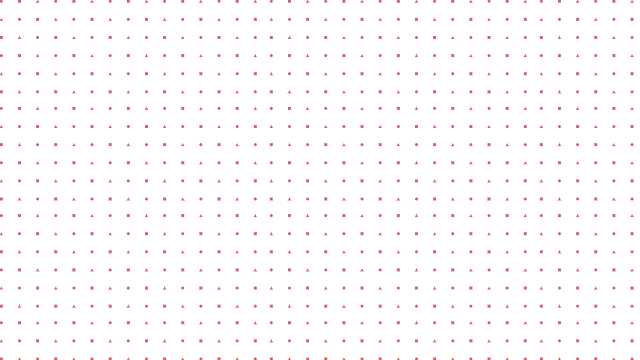
A Shadertoy shader for this pattern:

```glsl
// Tiny red circles, squares and triangles on white, cycling along diagonals.
// Blocks of 15 by 6 marks repeat with a slightly narrower gap at each seam;
// every mark is a distance function evaluated in its own cell.

// Lengths are in units of which the canvas is 432 tall.
const float CANVAS_HEIGHT = 432.0;
const vec2 BLOCK = vec2(324.0, 128.6);      // period of a whole block
const vec2 PITCH = vec2(21.77, 21.74);      // spacing of marks inside a block
const vec2 FIRST_MARK = vec2(1.6, 1.5);     // centre of the top left mark
const float HALF_SIZE = 1.75;
const float TRIANGLE_HALF_WIDTH = 2.0;
const vec3 PAPER = vec3(1.0);
const vec3 INK = vec3(0.855, 0.365, 0.36);

float circleDistance(vec2 p, float radius) {
    return length(p) - radius;
}

float squareDistance(vec2 p, float halfSide) {
    vec2 edge = abs(p) - halfSide;
    return max(edge.x, edge.y);
}

// Isosceles triangle pointing up.
float triangleDistance(vec2 p, float halfWidth, float halfHeight) {
    vec2 sideNormal = normalize(vec2(2.0 * halfHeight, halfWidth));
    float side = dot(vec2(abs(p.x), p.y - halfHeight), sideNormal);
    return max(side, -p.y - halfHeight);
}

// kind: 0 circle, 1 square, 2 triangle.
float markDistance(vec2 p, float kind, float halfSize) {
    if (kind < 0.5) return circleDistance(p, halfSize);
    if (kind < 1.5) return squareDistance(p, halfSize);
    return triangleDistance(p, TRIANGLE_HALF_WIDTH, halfSize);
}

void mainImage(out vec4 fragColor, in vec2 fragCoord) {
    float pixel = CANVAS_HEIGHT / iResolution.y;
    vec2 p = fragCoord * pixel;
    p.y = CANVAS_HEIGHT - p.y;              // count rows from the top

    // Position inside the block, then inside the cell of one mark.
    vec2 inBlock = mod(p - FIRST_MARK + 0.5 * PITCH, BLOCK);
    vec2 cell = floor(inBlock / PITCH);
    vec2 local = inBlock - (cell + 0.5) * PITCH;
    local.y = -local.y;

    // The three shapes shift one column to the right on each row.
    float kind = mod(cell.x - cell.y + 0.5, 3.0) - 0.5;
    float d = markDistance(local, kind, HALF_SIZE);
    float coverage = clamp(0.5 - d / pixel, 0.0, 1.0);

    fragColor = vec4(mix(PAPER, INK, coverage), 1.0);
}
```
